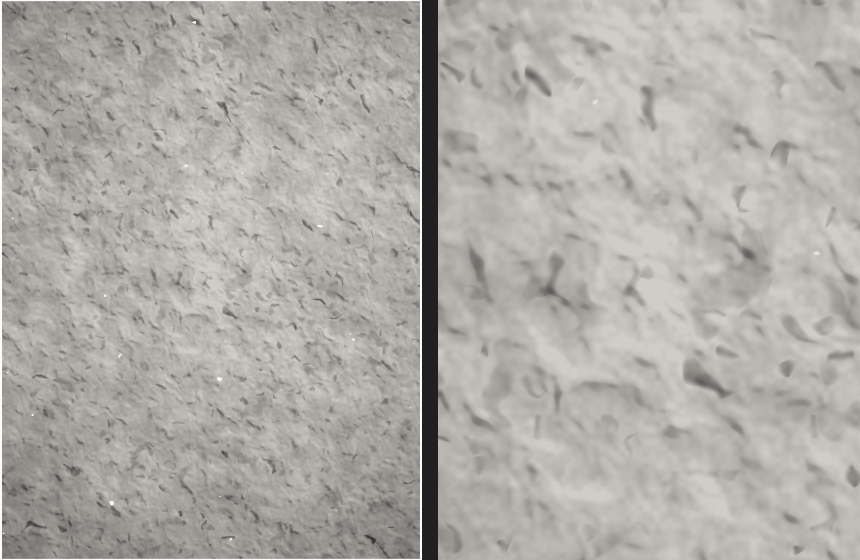
Left, the full canvas; right, a detail of the centre.
Write a WebGL 2 fragment shader that draws this texture.

```glsl
#version 300 es
precision highp float;
// Draws a rough grey plaster wall with crumbly pits, diagonal crevices, pale flecks and a thin white edge.

uniform vec2 u_resolution;
out vec4 outColor;

const vec3 WARM_GREY = vec3(1.018, 1.0, 0.972);
const vec3 FLECK_WHITE = vec3(0.97);
const vec3 EDGE_WHITE = vec3(0.985);

vec2 hash2(vec2 cell, float seed) {
    vec3 h = fract(vec3(cell.xyx + seed * 17.3) * vec3(0.1031, 0.1030, 0.0973));
    h += dot(h, h.yzx + 33.33);
    return fract((h.xx + h.yz) * h.zy);
}

mat2 rotation(float angle) {
    float c = cos(angle), s = sin(angle);
    return mat2(c, s, -s, c);
}

float valueNoise(vec2 p, float seed) {
    vec2 i = floor(p), f = fract(p);
    vec2 u = f * f * (3.0 - 2.0 * f);
    float low = mix(hash2(i, seed).x, hash2(i + vec2(1, 0), seed).x, u.x);
    float high = mix(hash2(i + vec2(0, 1), seed).x, hash2(i + vec2(1, 1), seed).x, u.x);
    return mix(low, high, u.y);
}

vec2 warp(vec2 p, float frequency, float amount) {
    vec2 offset = vec2(valueNoise(p * frequency, 1.0), valueNoise(p * frequency, 2.0));
    return p + amount * (offset - 0.5);
}

// Crumbly bumps, barely stretched along the falling diagonal
float plasterHeight(vec2 p) {
    vec2 q = rotation(0.75) * warp(p, 42.0, 0.010);
    q.x *= 0.82;
    float height = 0.0, amplitude = 0.5, frequency = 42.0;
    for (int octave = 0; octave < 3; octave++) {
        height += amplitude * valueNoise(q * frequency, 3.0 + float(octave));
        q = rotation(0.5) * q;
        frequency *= 2.03;
        amplitude *= 0.6;
    }
    return height;
}

// Tapered, bent strokes with soft sides: x is the dark groove, y its lit lower lip
vec2 crevices(vec2 p, float cells, float halfLength, float halfWidth, float share, float seed) {
    vec2 base = floor(p * cells), result = vec2(0);
    for (int y = -1; y <= 1; y++)
    for (int x = -1; x <= 1; x++) {
        vec2 cell = base + vec2(x, y);
        vec2 place = hash2(cell, seed), shape = hash2(cell, seed + 1.0);
        vec2 kind = hash2(cell, seed + 2.0);
        float present = step(kind.x, share);
        vec2 q = rotation(0.75 + 1.9 * (shape.x - 0.5)) * (p - (cell + place) / cells);
        float len = halfLength * mix(0.45, 1.2, shape.y);
        float t = q.x / len;
        float taper = max(1.0 - t * t, 0.0);
        q.y += (kind.y - 0.3) * 0.7 * len * t * t;
        float width = halfWidth * taper * mix(0.6, 1.2, kind.y);
        float fade = present * smoothstep(0.0, 0.6, taper) * mix(0.4, 1.0, place.x);
        float groove = 1.0 - smoothstep(0.0, width + 0.0018, abs(q.y));
        float lip = 1.0 - smoothstep(0.0, 0.003, abs(q.y + width + 0.003));
        result = max(result, fade * vec2(groove, lip));
    }
    return result;
}

float flecks(vec2 p, float cells, float share) {
    vec2 base = floor(p * cells);
    float coverage = 0.0;
    for (int y = -1; y <= 1; y++)
    for (int x = -1; x <= 1; x++) {
        vec2 cell = base + vec2(x, y);
        vec2 place = hash2(cell, 41.0), kind = hash2(cell, 42.0);
        float radius = mix(0.0014, 0.0050, pow(kind.y, 5.0));
        float d = length((p - (cell + place) / cells) * vec2(0.85, 1.15));
        float spot = 1.0 - smoothstep(radius - 0.001, radius + 0.001, d);
        coverage = max(coverage, spot * step(kind.x, share) * mix(0.6, 1.0, kind.y));
    }
    return coverage;
}

void main() {
    vec2 p = gl_FragCoord.xy / u_resolution.y;
    float aspect = u_resolution.x / u_resolution.y;

    // Broad pool of light and cloudy mottling
    vec2 fromCentre = p - vec2(0.57 * aspect, 0.57);
    float tone = 0.739 - 0.51 * dot(fromCentre, fromCentre);
    tone += 0.06 * (valueNoise(p * 8.0, 20.0) - 0.5);
    tone += 0.07 * (valueNoise(rotation(0.5) * p * 22.0, 23.0) - 0.5);

    // Relief shading, with deeper shade on steep slopes
    float height = plasterHeight(p);
    float slope = plasterHeight(p + vec2(0.0026, 0.0032)) - height;
    tone += 0.14 * (height - 0.49) - 0.30 * slope;
    tone -= 0.13 * smoothstep(0.08, 0.22, slope);
    tone += 0.045 * (valueNoise(p * 280.0, 21.0) - 0.5);

    // Ragged pits and two sizes of crevices, gathered in loose clusters
    vec2 rough = warp(warp(p, 55.0, 0.011), 140.0, 0.006);
    float cluster = smoothstep(0.2, 0.7, valueNoise(p * 13.0, 22.0));
    float crumble = mix(0.55, 1.15, valueNoise(p * 130.0, 24.0));
    float pit = smoothstep(0.70, 0.95, valueNoise(rotation(0.9) * rough * vec2(62.0, 70.0), 25.0));
    vec2 large = crevices(rough, 12.0, 0.017, 0.0048, 0.5, 50.0);
    vec2 small = crevices(rough, 30.0, 0.0085, 0.0034, 0.7, 60.0) * mix(0.35, 1.0, cluster);
    float shade = max(max(0.36 * large.x, 0.25 * small.x), 0.13 * pit * mix(0.4, 1.0, cluster));
    tone -= crumble * shade;
    tone += 0.03 * max(large.y, small.y);

    vec3 color = WARM_GREY * clamp(tone, 0.2, 0.8);
    color = mix(color, FLECK_WHITE, flecks(warp(p, 160.0, 0.005), 7.5, 0.6));

    // Thin white edge
    vec2 inset = min(p, vec2(aspect, 1.0) - p) - vec2(0.0036, 0.0022);
    float inside = smoothstep(-0.001, 0.001, min(inset.x, inset.y));
    outColor = vec4(mix(EDGE_WHITE, color, inside), 1.0);
}
```
